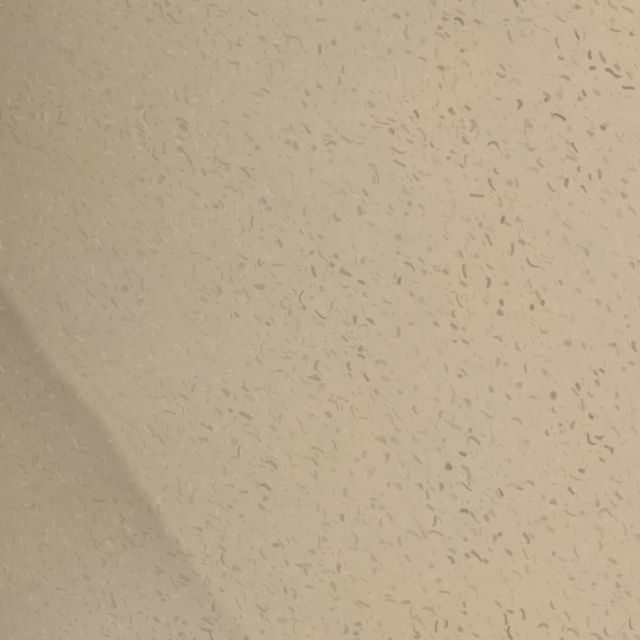
This texture is drawn by a Shadertoy shader. Its source:

```glsl
// Warm beige stone with slanted soft flecks, a dim left side and a shaded crease.
const vec3 STONE_LIGHT = vec3(0.770, 0.706, 0.603);
const vec3 STONE_DARK = vec3(0.630, 0.574, 0.485);
const vec3 FLECK_DARK = vec3(0.460, 0.400, 0.315);
const vec3 FLECK_PALE = vec3(0.850, 0.785, 0.675);
const float FLECK_ANGLE = -0.90;      // main slant, radians
const float ANGLE_SPREAD = 1.5;
const float COARSE_CELLS = 46.0;      // cells across the canvas
const float FINE_CELLS = 80.0;
const float PALE_CELLS = 66.0;
const float LIGHT_FALLOFF = 2.7;
const vec2 CREASE_POINT = vec2(0.19, 0.280);
const vec2 CREASE_NORMAL = vec2(0.823, 0.568);
const float CREASE_SOFTNESS = 0.011;

float hash(vec2 p) {
    vec3 q = fract(vec3(p.xyx) * 0.1031);
    q += dot(q, q.yzx + 33.33);
    return fract((q.x + q.y) * q.z);
}

vec2 hash2(vec2 p) {
    return vec2(hash(p + 17.3), hash(p + 71.9));
}

float noise(vec2 p) {
    vec2 i = floor(p), f = fract(p);
    f = f * f * (3.0 - 2.0 * f);
    return mix(mix(hash(i), hash(i + vec2(1, 0)), f.x),
               mix(hash(i + vec2(0, 1)), hash(i + vec2(1, 1)), f.x), f.y);
}

float fbm(vec2 p) {
    float sum = 0.0, gain = 0.5;
    for (int i = 0; i < 4; i++) {
        sum += gain * noise(p);
        p = mat2(1.6, 1.2, -1.2, 1.6) * p + 9.7;
        gain *= 0.5;
    }
    return sum / 0.9375;
}

// Scattered soft, bent capsules, one candidate per cell
float flecks(vec2 uv, float cells, float share, float seed) {
    vec2 p = uv * cells + seed;
    vec2 home = floor(p);
    float mark = 0.0;
    for (int y = -1; y <= 1; y++)
    for (int x = -1; x <= 1; x++) {
        vec2 cell = home + vec2(x, y);
        float present = step(hash(cell + 3.1), share);
        vec2 shape = hash2(cell + 41.0);
        vec2 center = cell + hash2(cell);
        float angle = FLECK_ANGLE + (hash(cell + 5.7) - 0.5) * ANGLE_SPREAD;
        vec2 axis = vec2(cos(angle), sin(angle));
        vec2 d = p - center;
        vec2 local = vec2(dot(d, axis), dot(d, vec2(-axis.y, axis.x)));
        local.y += (shape.y - 0.5) * 1.6 * local.x * local.x;
        float halfLength = 0.06 + 0.38 * shape.x * shape.x;
        float radius = mix(0.17, 0.10, shape.x) + 0.05 * shape.y;
        local.x -= clamp(local.x, -halfLength, halfLength);
        float body = 1.0 - smoothstep(radius * 0.15, radius * 1.45, length(local));
        float strength = mix(0.25, 1.0, hash(cell + 8.8));
        mark = max(mark, body * strength * present);
    }
    return mark;
}

// Brightness change across the crease: dark fold that eases off to the corner
float creaseShade(vec2 uv) {
    float wobble = (fbm(uv * 9.0 + 2.0) - 0.5) * 0.022;
    float d = dot(uv - CREASE_POINT, CREASE_NORMAL) + wobble;
    float below = 1.0 - smoothstep(-CREASE_SOFTNESS, CREASE_SOFTNESS, d);
    float fold = exp(min(d, 0.0) / 0.15);
    float fade = mix(0.45, 1.0, smoothstep(-0.02, 0.22, uv.y));
    float lip = exp(-pow((d - 0.014) / 0.012, 2.0));
    return below * mix(0.22, -0.46 * fade, fold) + 0.05 * lip * fade;
}

void mainImage(out vec4 fragColor, in vec2 fragCoord) {
    vec2 uv = fragCoord / iResolution.y;

    // Broad light and cloudy mottling
    float light = 0.06 + 1.0 - exp(-LIGHT_FALLOFF * uv.x);
    light -= 0.07 * smoothstep(0.5, 1.0, uv.y) * (1.0 - uv.x);
    light += creaseShade(uv);
    light += (fbm(uv * 5.0) - 0.5) * 0.16;
    light += (fbm(uv * 60.0) - 0.5) * 0.16;
    vec3 color = mix(STONE_DARK, STONE_LIGHT, light);
    float tint = fbm(uv * 4.0 + 30.0) - 0.5;
    color += tint * vec3(0.008, 0.004, -0.035);

    // Flecks: crisp and dark on the right, small and faint on the left
    vec2 bent = uv + 0.007 * (vec2(noise(uv * 75.0), noise(uv * 75.0 + 40.0)) - 0.5);
    float side = smoothstep(0.0, 0.9, uv.x);
    float cluster = smoothstep(0.25, 0.7, fbm(uv * 11.0 + 6.0));
    float coarse = flecks(bent, COARSE_CELLS, 0.50, 11.0);
    float fine = flecks(bent, FINE_CELLS, 0.52, 57.0);
    float pale = flecks(bent, PALE_CELLS, 0.30, 93.0);
    coarse *= mix(0.24, 0.62, side) * mix(0.45, 1.0, cluster);
    fine *= mix(0.30, 0.22, side) * mix(0.5, 1.0, cluster);
    color = mix(color, FLECK_PALE, pale * 0.26);
    color = mix(color, FLECK_DARK, max(coarse, fine));

    fragColor = vec4(clamp(color, 0.0, 1.0), 1.0);
}
```
